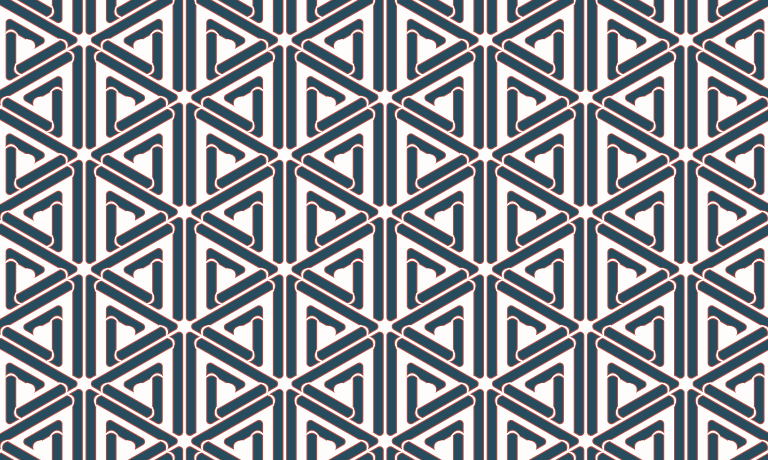
Reproduce this pattern procedurally as a Shadertoy shader.

```glsl
// Triangular lattice of inward-winding bars with thin red outlines on white.
// Each cell is folded to one triangle; its bars are bands measured from the
// three sides, with rounded elbows and arched joints between them.

#define VIEW_HEIGHT 460.0              // design units in the canvas height
#define SIDE 114.6                     // triangle side
#define STRETCH 1.0105                 // horizontal stretch of the lattice
#define ORIGIN vec2(84.2, 420.0)       // one lattice vertex
#define BAR 10.5                       // bar width including outline
#define MARGIN 1.3                     // inset of outer bars from the sides
#define INNER vec3(21.5, 18.0, 17.0)   // inset of inner bars from each side
#define JOINT 2.0                      // white gap at joints
#define ROUND 4.0                      // elbow radius
#define OUTLINE 1.0                    // outline width

const vec3 PAPER = vec3(1.0, 0.99, 0.99);
const vec3 TEAL = vec3(0.15, 0.30, 0.37);
const vec3 RED = vec3(0.70, 0.29, 0.24);
const float SIN60 = 0.8660254;

// Rounded 60 degree wedge; u and v are distances inside its two lines.
float wedge(float u, float v) {
    float a = u - ROUND, b = v - ROUND;
    if (a + 0.5 * b < 0.0 && b + 0.5 * a < 0.0)
        return sqrt((a * a + b * b + a * b) / 0.75) - ROUND;
    return max(-u, -v);
}

// Arched start of the bar along v, where it leaves the bar along u.
float arch(float u, float v) {
    float along = (u + 0.5 * v) / SIN60;
    float across = v / BAR - 0.5;
    return along - BAR * (1.5 + across * across);
}

// Clears the room taken by the bar along v and its joint gap.
float jointCut(float u, float v) {
    return min(arch(u, v) + JOINT, BAR + JOINT - v);
}

// Bar along u that turns its end into the bar along v.
float elbow(float u, float v) {
    return max(wedge(u, v), max(min(u, v) - BAR, jointCut(u, v)));
}

// Distance to all bars of one triangle, from its three side distances.
float windingBars(vec3 side) {
    vec3 o = side - MARGIN;
    vec3 n = side - INNER;

    float upright = max(elbow(o.x, o.y), wedge(o.x, o.z));
    float upper = max(elbow(o.y, o.z), -arch(o.x, o.y));
    float lower = max(abs(o.z - 0.5 * BAR) - 0.5 * BAR,
                      -min(arch(o.y, o.z), arch(n.x, o.z)));
    float innerUpright = max(elbow(n.x, o.z), -arch(n.y, n.x));

    // Innermost bar turns at both ends.
    float hook = max(wedge(n.y, n.x), wedge(n.y, n.z));
    hook = max(hook, min(n.y, min(n.x, n.z)) - BAR);
    hook = max(hook, max(jointCut(n.y, n.x), jointCut(n.y, n.z)));

    return min(min(min(upright, upper), min(lower, innerUpright)), hook);
}

// Folds the plane to a triangle with its upright side at x = 0.
vec3 triangleSides(vec2 p) {
    float height = SIDE * SIN60;
    float column = floor(p.x / height);
    float x = p.x - column * height;
    float shift = 0.5 * SIDE * mod(column, 2.0);
    float y = mod(p.y - shift, SIDE) - 0.5 * SIDE;
    if (abs(y) > 0.5 * SIDE * (1.0 - x / height)) {
        x = height - x;
        y = mod(p.y - shift + 0.5 * SIDE, SIDE) - 0.5 * SIDE;
    }
    float middle = 0.5 * (height - x);
    return vec3(x, middle - SIN60 * y, middle + SIN60 * y);
}

void mainImage(out vec4 fragColor, in vec2 fragCoord) {
    float pixel = VIEW_HEIGHT / iResolution.y;
    vec2 p = fragCoord * pixel - ORIGIN;
    p.x /= STRETCH;

    float d = windingBars(triangleSides(p));

    // Outline first, then the fill inside it.
    float shape = clamp(0.5 - d / pixel, 0.0, 1.0);
    float fill = clamp(0.5 - (d + OUTLINE) / pixel, 0.0, 1.0);
    vec3 color = mix(PAPER, RED, shape);
    color = mix(color, TEAL, fill);
    fragColor = vec4(color, 1.0);
}
```
